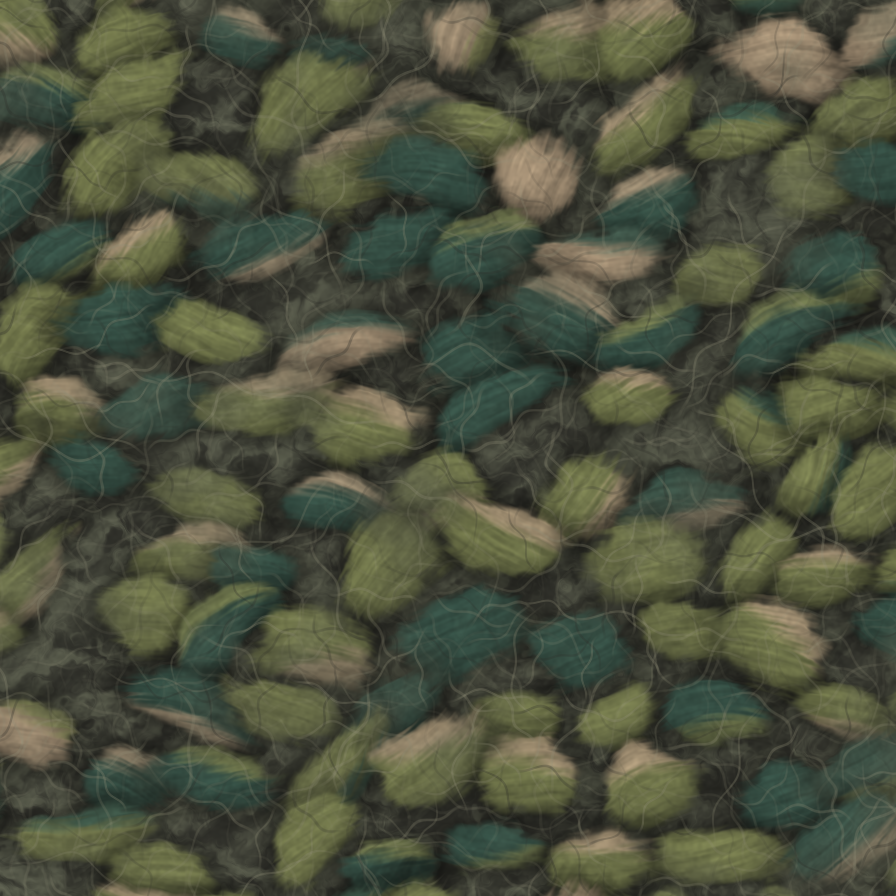
Write a Shadertoy shader that draws this texture.

```glsl
// Fuzzy knitted wool: olive, teal and pink yarn lumps under a web of loose hairs.
#define GRID vec2(8.0, 12.0)
#define OLIVE vec3(0.51, 0.535, 0.325)
#define TEAL vec3(0.215, 0.345, 0.30)
#define PINK vec3(0.74, 0.64, 0.52)
#define GAP_DARK vec3(0.17, 0.17, 0.15)
#define GAP_FUZZ vec3(0.34, 0.35, 0.29)
#define HAIR_COLOR vec3(0.56, 0.55, 0.46)
#define HAIR_LAYERS 7
#define HAIR_WIDTH 0.0011
#define HAIR_ALPHA 0.27
#define TILT 0.22
#define STREAKS 0.42

float hash1(vec2 p) {
    vec3 q = fract(vec3(p.xyx) * 0.1031);
    q += dot(q, q.yzx + 33.33);
    return fract((q.x + q.y) * q.z);
}

vec4 hash4(vec2 p) {
    vec4 q = fract(p.xyxy * vec4(0.1031, 0.1030, 0.0973, 0.1099));
    q += dot(q, q.wzxy + 33.33);
    return fract((q.xxyz + q.yzzw) * q.zywx);
}

float noise(vec2 p) {
    vec2 i = floor(p), f = fract(p);
    f = f * f * (3.0 - 2.0 * f);
    return mix(mix(hash1(i), hash1(i + vec2(1, 0)), f.x),
               mix(hash1(i + vec2(0, 1)), hash1(i + vec2(1, 1)), f.x), f.y);
}

float fbm(vec2 p) {
    float sum = 0.0, amp = 0.5;
    for (int i = 0; i < 4; i++) {
        sum += amp * noise(p);
        p = mat2(1.6, 1.2, -1.2, 1.6) * p + 7.3;
        amp *= 0.5;
    }
    return sum / 0.9375;
}

vec2 turn(vec2 p, float a) {
    return vec2(cos(a) * p.x + sin(a) * p.y, cos(a) * p.y - sin(a) * p.x);
}

vec3 yarnColor(float pick) {
    return pick < 0.58 ? OLIVE : pick < 0.92 ? TEAL : PINK;
}

// Lays one bent, frayed, two-coloured lump of yarn over the colour below
vec3 addLump(vec3 below, vec2 uv, vec2 cell, vec2 center, float warp) {
    vec4 shape = hash4(cell + 11.0), dye = hash4(cell + 57.0);
    vec2 size = mix(vec2(0.046, 0.031), vec2(0.084, 0.049), vec2(shape.x, shape.y));
    vec2 p = turn(uv - center, TILT + (shape.z - 0.5) * 1.5);
    p.y += (shape.w - 0.35) * 6.0 * p.x * p.x;
    vec2 q = p / size;
    float d = length(q) + (warp - 0.5) * 0.7;
    if (d > 1.7) return below;

    // Strands run along the lump with a slight twist
    float lay = p.y + (dye.w - 0.5) * 0.9 * p.x + 0.008 * warp;
    float strand = 0.6 * noise(vec2(p.x * 22.0, lay * 190.0) + cell * 17.0)
                 + 0.4 * noise(vec2(p.x * 40.0, lay * 330.0) + cell * 31.0);
    d += (strand - 0.5) * 0.28;

    // A second dye shows along the upper or lower side
    vec3 edgeDye = dye.y < 0.34 ? PINK : dye.y < 0.62 ? TEAL : OLIVE;
    float side = (dye.z < 0.6 ? q.y : -q.y) + 0.35 * q.x + (strand - 0.5) * 0.5;
    vec3 wool = mix(yarnColor(dye.x), edgeDye, smoothstep(0.1, 0.65, side) * 0.9);

    float dome = sqrt(max(1.0 - 0.75 * min(d * d, 1.3), 0.0));
    float light = 0.52 + 0.40 * dome + 0.13 * clamp(q.y, -1.0, 1.0);
    wool *= light * (1.0 + STREAKS * (strand - 0.5));

    below *= 1.0 - 0.34 * smoothstep(1.6, 0.9, d);
    return mix(below, wool, smoothstep(1.1, 0.74, d) * 0.95);
}

// Coverage of thin curved hairs, one in each cell of a turned grid
float hairs(vec2 uv, float layer) {
    float scale = 6.0 + 1.6 * layer, px = 1.0 / iResolution.y, cover = 0.0;
    vec2 g = turn(uv, layer * 1.3) * scale + layer * 19.0;
    for (int j = -1; j <= 1; j++)
    for (int i = -1; i <= 1; i++) {
        vec2 cell = floor(g) + vec2(i, j);
        vec4 h = hash4(cell + layer * 71.0);
        vec2 p = turn(g - cell - 0.25 - 0.5 * h.xy, h.z * 6.2832);
        float bend = (h.w - 0.5) * 1.8;
        float off = abs(p.y - bend * p.x * p.x + 0.05 * sin(p.x * 9.0 + h.x * 6.0));
        off /= scale * sqrt(1.0 + 4.0 * bend * bend * p.x * p.x);
        float width = HAIR_WIDTH * (0.7 + 0.7 * h.y);
        float line = 1.0 - smoothstep(width * 0.4, width + px, off);
        cover += line * smoothstep(0.72, 0.35, abs(p.x)) * (0.25 + h.x * h.x);
    }
    return cover;
}

void mainImage(out vec4 fragColor, in vec2 fragCoord) {
    vec2 uv = fragCoord / iResolution.y;
    float warp = fbm(uv * 24.0 + 3.0);

    // Shadowed gaps filled with matted fuzz
    float mat = fbm(uv * 38.0 + 4.0 * warp);
    vec3 col = mix(GAP_DARK, GAP_FUZZ, smoothstep(0.25, 0.8, mat));

    // Lumps in staggered rows, upper rows first
    for (int j = 2; j >= -2; j--)
    for (int i = -1; i <= 1; i++) {
        float row = floor(uv.y * GRID.y) + float(j);
        float shift = 0.5 * mod(row, 2.0);
        vec2 cell = vec2(floor(uv.x * GRID.x + shift) + float(i), row);
        vec2 jitter = (hash4(cell + 5.0).xy - 0.5) * 0.6;
        vec2 center = (cell + 0.5 + jitter - vec2(shift, 0.0)) / GRID;
        col = addLump(col, uv, cell + 40.0, center, warp);
    }

    // Patchy haze of fuzz, then single hairs
    float haze = smoothstep(0.45, 0.8, fbm(uv * 9.0 + 20.0));
    col = mix(col, GAP_FUZZ * (0.65 + 0.6 * mat), 0.12 + 0.4 * haze);
    for (int k = 0; k < HAIR_LAYERS; k++) {
        float cover = min(hairs(uv, float(k) + 1.0), 1.0);
        vec3 tint = k % 3 == 2 ? GAP_DARK : HAIR_COLOR;
        col = mix(col, tint, cover * HAIR_ALPHA);
    }
    col *= 0.95 + 0.1 * noise(uv * 210.0);
    fragColor = vec4(col, 1.0);
}
```
